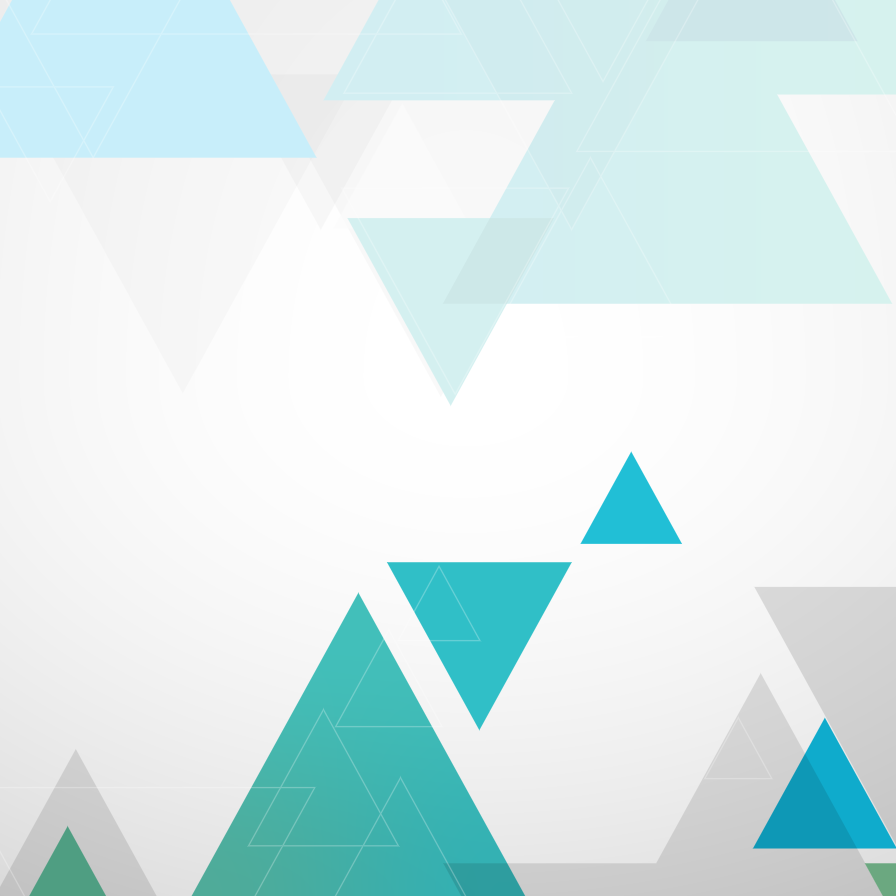
Reproduce this background procedurally as a Shadertoy shader.

```glsl
// Translucent teal, cyan and grey triangles with fine white outlines on a soft white backdrop.

const float SLOPE = 0.55;          // half width gained per unit of height
const float LINE_WIDTH = 0.0014;
const float LINE_ALPHA = 0.27;
const vec2 LIGHT_CENTER = vec2(0.52, 0.58);

const vec3 SKY = vec3(0.785, 0.935, 0.98);
const vec3 MIST_BLUE = vec3(0.825, 0.935, 0.95);
const vec3 MIST_GREEN = vec3(0.84, 0.95, 0.935);
const vec3 HAZE = vec3(0.80, 0.895, 0.91);
const vec3 CYAN = vec3(0.13, 0.75, 0.84);
const vec3 TURQUOISE = vec3(0.19, 0.75, 0.78);
const vec3 TEAL = vec3(0.26, 0.75, 0.73);
const vec3 TEAL_LEFT = vec3(0.31, 0.67, 0.60);
const vec3 TEAL_RIGHT = vec3(0.20, 0.69, 0.70);
const vec3 BLUE = vec3(0.06, 0.67, 0.80);
const vec3 GREEN = vec3(0.31, 0.62, 0.51);
const vec3 LEAF = vec3(0.42, 0.66, 0.50);

// Outlines: apex x, apex y, signed height
const int OUTLINES = 15;
const vec3 OUTLINE[OUTLINES] = vec3[](
    vec3(0.275, 1.398, 0.436), vec3(0.104, 0.824, -0.4), vec3(0.056, 0.775, -0.128),
    vec3(0.638, 0.744, -0.5), vec3(0.673, 0.909, -0.3), vec3(0.511, 1.127, 0.231),
    vec3(0.833, 1.175, 0.344), vec3(0.659, 0.824, 0.2), vec3(0.508, 0.56, -0.23),
    vec3(0.434, 0.297, 0.108), vec3(0.361, 0.208, 0.152), vec3(0.156, -0.234, -0.355),
    vec3(0.447, 0.132, 0.3), vec3(0.49, 0.368, 0.083), vec3(0.824, 0.199, 0.068));

// Signed distance; a positive height points up, a negative one down
float triangle(vec2 p, float apexX, float apexY, float height) {
    float depth = (apexY - p.y) * sign(height);
    float side = (abs(p.x - apexX) - SLOPE * depth) / sqrt(1.0 + SLOPE * SLOPE);
    return max(side, depth - abs(height));
}

float cover(float d, float pixel) {
    return smoothstep(0.7, -0.7, d / pixel);
}

// White light that fades faster towards the floor
vec3 backdrop(vec2 p) {
    vec2 d = p - LIGHT_CENTER;
    float fall = d.y < 0.0 ? 0.32 : 0.06;
    return vec3(1.0 - 0.15 * d.x * d.x - fall * d.y * d.y);
}

void mainImage(out vec4 fragColor, in vec2 fragCoord) {
    vec2 p = fragCoord / iResolution.xy;
    float px = 1.0 / min(iResolution.x, iResolution.y);
    vec3 col = backdrop(p);

    // Faint grey triangles hanging from the top
    col *= 1.0 - 0.020 * cover(triangle(p, 0.204, 0.561, -0.44), px);
    col *= 1.0 - 0.025 * cover(triangle(p, 0.358, 0.7435, -0.4), px);
    col *= 1.0 - 0.025 * cover(triangle(p, 0.492, 0.557, -0.36), px);
    col = mix(col, vec3(0.985), 0.6 * cover(triangle(p, 0.449, 0.885, 0.14), px));

    // Pale sky and mist shapes
    col = mix(col, SKY, cover(triangle(p, 0.135, 1.221, 0.397), px));
    float mist = triangle(p, 0.745, 1.117, 0.456);
    mist = min(mist, triangle(p, 0.615, 1.350, 0.462));
    mist = min(mist, triangle(p, 1.0, 1.4155, 0.521));
    float mistMask = cover(mist, px);
    vec3 mistColor = mix(MIST_BLUE, MIST_GREEN, smoothstep(0.45, 1.0, p.x));
    mistColor *= 1.0 - 0.012 * cover(triangle(p, 0.638, 0.7435, -0.5), px);
    col = mix(col, mistColor, mistMask);
    col = mix(col, HAZE, 0.85 * cover(triangle(p, 0.839, 1.169, 0.215), px));
    float pendant = cover(triangle(p, 0.503, 0.547, -0.2096), px);
    vec3 pendantColor = mix(MIST_BLUE, MIST_GREEN, 0.5);
    col = mix(col, pendantColor * (1.0 - 0.035 * mistMask), pendant);

    // Strong teal and cyan triangles
    col = mix(col, CYAN, cover(triangle(p, 0.7045, 0.496, 0.103), px));
    col = mix(col, TURQUOISE, cover(triangle(p, 0.535, 0.185, -0.1875), px));
    vec3 floorTeal = mix(TEAL_LEFT, TEAL_RIGHT, smoothstep(0.22, 0.56, p.x));
    vec3 tealColor = mix(floorTeal, TEAL, smoothstep(0.0, 0.3, p.y));
    col = mix(col, tealColor, cover(triangle(p, 0.400, 0.3385, 0.5), px));

    // Lower right: grey panels shading a blue triangle
    col *= 1.0 - 0.12 * cover(triangle(p, 1.003, 0.052, -0.293), px);
    col = mix(col, BLUE, cover(triangle(p, 0.9206, 0.199, 0.146), px));
    float panel = triangle(p, 0.849, 0.2487, 0.5);
    panel = min(panel, triangle(p, 0.729, -0.3895, -0.426));
    col *= 1.0 - 0.11 * cover(panel, px);
    col = mix(col, LEAF, cover(triangle(p, 1.029, -0.0795, -0.116), px));

    // Lower left: green triangle in front of a grey one
    col *= 1.0 - 0.11 * cover(triangle(p, 0.0846, 0.164, 0.5), px);
    col = mix(col, GREEN, cover(triangle(p, 0.0755, 0.078, 0.3), px));

    // Fine white outlines
    float lines = 0.0;
    for (int i = 0; i < OUTLINES; i++) {
        float edge = abs(triangle(p, OUTLINE[i].x, OUTLINE[i].y, OUTLINE[i].z));
        lines = max(lines, cover(edge - 0.5 * LINE_WIDTH, px));
    }
    col = mix(col, vec3(1.0), LINE_ALPHA * lines);

    fragColor = vec4(col, 1.0);
}
```
